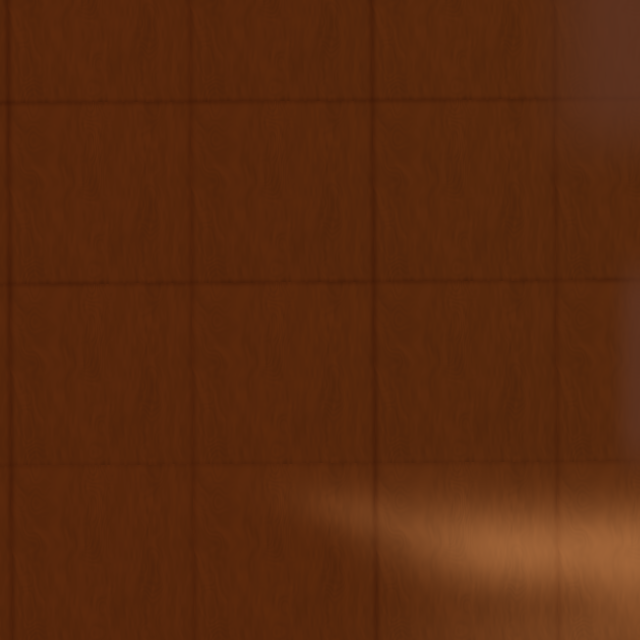
Give the GLSL for this texture, as a WebGL 1 fragment shader.

```glsl
precision highp float;
// Square brown wood panels with soft dark seams, a pale haze and a pool of warm light.
uniform vec2 u_resolution;

#define PANEL_SIZE vec2(0.2845, 0.2833)
#define GRID_ORIGIN vec2(0.0155, 0.276)
#define GRID_SKEW 0.007
#define SEAM_WIDTH vec2(0.0052, 0.0046)
#define SEAM_DEPTH vec2(0.115, 0.125)
#define GRAIN_CONTRAST 0.15
#define WOOD_RED vec3(0.338, 0.150, 0.045)
#define WOOD_OLIVE vec3(0.338, 0.157, 0.049)
#define SEAM_TINT vec3(0.80, 1.10, 1.30)
#define LIT_WOOD vec3(0.610, 0.380, 0.212)
#define HAZE vec3(0.370, 0.210, 0.150)

float hash(vec2 p) {
  return fract(sin(dot(p, vec2(127.1, 311.7))) * 43758.5453);
}

float noise(vec2 p) {
  vec2 i = floor(p), f = fract(p);
  f = f * f * (3.0 - 2.0 * f);
  return mix(mix(hash(i), hash(i + vec2(1.0, 0.0)), f.x),
             mix(hash(i + vec2(0.0, 1.0)), hash(i + vec2(1.0, 1.0)), f.x), f.y);
}

float bell(float x) {
  return exp(-x * x);
}

// Wood figure inside one panel, centred on zero; t runs from 0 to 1.
float woodGrain(vec2 t) {
  // Fibres lean over near the upper left and wander elsewhere.
  float lean = 0.25 * t.y * t.y * (1.0 - smoothstep(0.02, 0.30, t.x));
  float wander = 0.035 * (noise(t * vec2(6.0, 9.0)) - 0.5);
  float x = t.x + lean + wander;
  float bands = noise(vec2(x * 9.0, t.y * 1.3)) - 0.5;
  float streaks = noise(vec2(x * 34.0, t.y * 5.0) + 17.0) - 0.5;
  float fibres = noise(vec2(x * 70.0, t.y * 16.0) + 41.0) - 0.5;
  // Curled growth rings gather in a few vertical strips.
  float strips = bell((t.x - 0.12) / 0.08) + bell((t.x - 0.47) / 0.07) + bell((t.x - 0.77) / 0.06);
  float field = noise(vec2(x * 9.0, t.y * 5.0) + 5.0) + 0.3 * noise(t * vec2(22.0, 14.0));
  float rings = sin(45.0 * field) * strips;
  return 0.25 * bands + 0.40 * streaks + 0.50 * fibres + 0.13 * rings - 0.10 * strips + 0.05;
}

// Amount of warm light falling on the lower right.
float lightPool(vec2 p) {
  float drift = 0.018 * (noise(p * vec2(5.0, 9.0)) - 0.5);
  float y = p.y + drift;
  float beam = bell((y - 0.145) / 0.075) * smoothstep(0.50, 0.82, p.x + 0.7 * (y - 0.14));
  // Thin slanted glow that reaches left of the pool.
  float slant = y - 0.215 + 0.25 * (p.x - 0.50);
  float streak = 0.24 * bell((p.x - 0.55) / 0.10) * bell(slant / 0.038);
  float spill = 0.45 * smoothstep(0.50, 0.95, p.x) * bell(y / 0.055);
  float corner = 0.28 * smoothstep(0.86, 1.0, p.x) * bell((y - 0.07) / 0.05);
  return min(beam + streak + spill + corner, 1.0);
}

// Pale reflection in the upper right and along the right edge.
float hazeAmount(vec2 p) {
  float top = smoothstep(0.80, 0.97, p.x) * smoothstep(0.70, 0.86, p.y);
  float edge = smoothstep(0.945, 1.0, p.x) * smoothstep(0.23, 0.34, p.y)
             * (1.0 - smoothstep(0.52, 0.63, p.y));
  return 0.7 * max(top, edge);
}

void main() {
  vec2 p = gl_FragCoord.xy / u_resolution;

  // Slightly skewed panel grid.
  vec2 skewed = p + GRID_SKEW * vec2(p.y - 0.5, 0.5 - p.x);
  vec2 grid = (skewed - GRID_ORIGIN) / PANEL_SIZE;
  vec2 panel = floor(grid);
  vec2 seamIndex = floor(grid + 0.5);
  vec2 seamOffset = (grid - seamIndex) * PANEL_SIZE;

  // Every panel shares its grain, with a faint change of tone.
  float grain = woodGrain(fract(grid));
  float tone = 0.015 * (hash(panel + 3.0) - 0.5);
  vec3 color = mix(WOOD_RED, WOOD_OLIVE, smoothstep(0.2, 0.9, p.x));

  float light = lightPool(p);
  color = mix(color, LIT_WOOD, light);
  color *= 1.0 + tone + GRAIN_CONTRAST * grain * (1.0 - 0.5 * light);

  // Soft seams: alternate uprights are deeper, the lowest crossings are fainter.
  vec2 fromSeam = seamOffset / SEAM_WIDTH;
  vec2 seam = SEAM_DEPTH * exp(-fromSeam * fromSeam);
  seam.x *= 1.0 + 0.55 * (1.0 - mod(seamIndex.x, 2.0));
  seam.x *= 0.8 + 0.4 * noise(p * vec2(9.0, 22.0));
  seam.y *= 0.7 + 0.6 * noise(p * vec2(22.0, 9.0) + 8.0);
  seam.y *= smoothstep(0.05, 0.5, p.y);
  float seamFade = 1.0 - 0.4 * light;
  color *= 1.0 - (seam.x + seam.y - seam.x * seam.y) * seamFade * SEAM_TINT;

  color = mix(color, HAZE, hazeAmount(p));
  gl_FragColor = vec4(color, 1.0);
}
```
